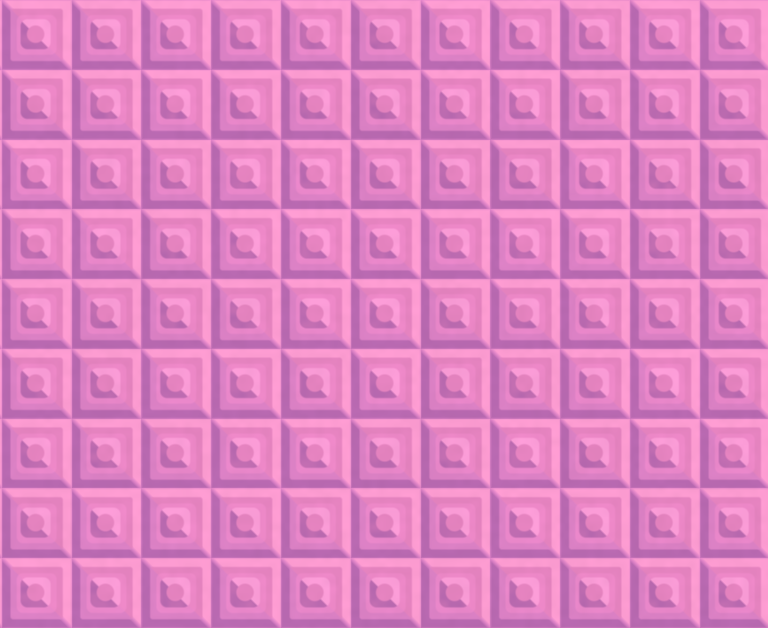
This pattern is drawn by a Shadertoy shader. Its source:

```glsl
const vec2  REPEATS = vec2(11.0, 9.0);    // tiles across and down
const vec2  SHIFT = vec2(0.025, 0.0);     // grid offset, in tiles
const vec2  CORE_CENTRE = vec2(-0.015, 0.01);

// Half sizes of the nested shapes, in tiles
const float FRAME_HALF = 0.375;
const float RING_HALF = 0.285;
const float CORE_HALF = 0.215;
const float DISK_RADIUS = 0.125;
const float FRAME_ROUND = 0.04;
const float RING_ROUND = 0.09;
const float CORE_ROUND = 0.10;
const float MITRE_WIDTH = 0.025;
const float SEAM_WIDTH = 0.018;
const float SOFTNESS = 0.018;

const vec3 BRIGHT_PINK = vec3(0.99, 0.61, 0.82);
const vec3 BRIGHT_MAUVE = vec3(0.98, 0.61, 0.84);
const vec3 MID_PINK = vec3(0.91, 0.52, 0.76);
const vec3 MID_MAUVE = vec3(0.87, 0.51, 0.78);
const vec3 DARK_ROSE = vec3(0.76, 0.43, 0.69);
const vec3 DARK_PLUM = vec3(0.72, 0.41, 0.69);

const float GRAIN_CELLS = 9.0;            // noise cells per tile
const float GRAIN_AMOUNT = 0.025;
const float TILE_VARIATION = 0.012;

float hash(vec2 p) {
    vec3 q = fract(vec3(p.xyx) * 0.1031);
    q += dot(q, q.yzx + 33.33);
    return fract((q.x + q.y) * q.z);
}

float valueNoise(vec2 p) {
    vec2 i = floor(p), f = fract(p);
    f = f * f * (3.0 - 2.0 * f);
    return mix(mix(hash(i), hash(i + vec2(1, 0)), f.x),
               mix(hash(i + vec2(0, 1)), hash(i + vec2(1, 1)), f.x), f.y);
}

float roundedSquare(vec2 p, float halfSize, float radius) {
    vec2 q = abs(p) - halfSize + radius;
    return length(max(q, 0.0)) + min(max(q.x, q.y), 0.0) - radius;
}

// 1 inside the shape, 0 outside
float cover(float dist, float soft) {
    return 1.0 - smoothstep(-soft, soft, dist);
}

void mainImage(out vec4 fragColor, in vec2 fragCoord) {
    vec2 grid = fragCoord / iResolution.xy * REPEATS - SHIFT;
    vec2 tile = floor(grid);
    vec2 p = fract(grid) - 0.5;
    vec2 pixel = REPEATS / iResolution.xy;
    float soft = max(SOFTNESS, 0.75 * max(pixel.x, pixel.y));

    // Light comes from the upper right
    float diagonal = (p.x + p.y) * 0.7071;
    float lit = smoothstep(-soft, soft, diagonal);
    float mottle = valueNoise(grid * GRAIN_CELLS);

    // Outer bevel with mitred corners and a faint seam
    vec3 color = mix(DARK_PLUM, BRIGHT_PINK, lit);
    color = mix(color, MID_MAUVE, 0.7 * cover(abs(diagonal) - MITRE_WIDTH, soft));
    float edge = 0.5 - max(abs(p.x), abs(p.y));
    color = mix(color, MID_MAUVE, 0.7 * cover(edge - SEAM_WIDTH * 0.5, soft));

    // Shallow frame and the ring inside it
    vec3 frame = mix(MID_MAUVE, MID_PINK, lit) * 0.985;
    color = mix(color, frame, cover(roundedSquare(p, FRAME_HALF, FRAME_ROUND), soft));
    vec3 ring = mix(MID_MAUVE, MID_PINK, 0.5 + 0.4 * lit) * 1.025;
    color = mix(color, ring, cover(roundedSquare(p, RING_HALF, RING_ROUND), soft));

    // Raised core capped by a flat disk
    vec2 c = p - CORE_CENTRE;
    float coreLit = smoothstep(-soft, soft, (c.x + c.y) * 0.7071 + 0.01);
    vec3 core = mix(mix(DARK_PLUM, DARK_ROSE, mottle), BRIGHT_MAUVE, coreLit);
    color = mix(color, core, cover(roundedSquare(c, CORE_HALF, CORE_ROUND), soft));
    color = mix(color, MID_PINK * 0.985, cover(length(c) - DISK_RADIUS, soft));

    // Slight mottling and tile to tile variation
    color *= 1.0 + GRAIN_AMOUNT * (mottle - 0.5) + TILE_VARIATION * (hash(tile + 7.0) - 0.5);
    fragColor = vec4(color, 1.0);
}
```
